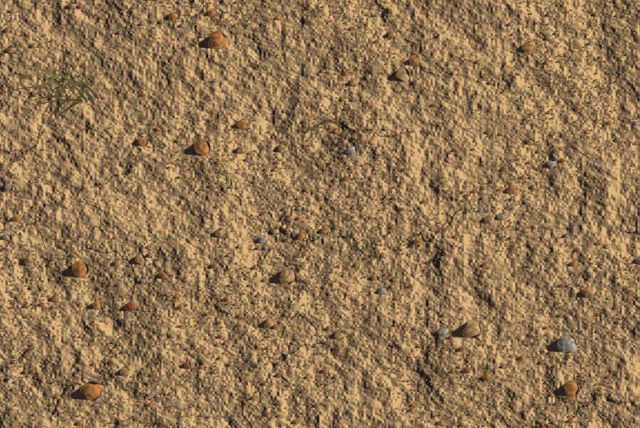
A WebGL 1 fragment shader for this texture:

```glsl
precision highp float;
uniform vec2 u_resolution;

#define LIGHT vec2(0.966, 0.259)
#define SHADOW vec3(0.12, 0.10, 0.10)
#define SUNLIT vec3(0.79, 0.64, 0.44)
#define GROUND_TONE 0.71
#define ROUGHNESS 1.1
#define CRACK_CELLS 5.5
#define CRACK_DEPTH 0.34
#define CLUMP_SCALE 6.0
#define SHADOW_LENGTH 1.8
#define GRASS_ROOT vec2(0.17, 0.79)

float hash(vec2 p) {
  vec3 q = fract(p.xyx * 0.1031);
  q += dot(q, q.yzx + 33.33);
  return fract((q.x + q.y) * q.z);
}

vec2 hash2(vec2 p) {
  return vec2(hash(p), hash(p + 71.7));
}

float noise(vec2 p) {
  vec2 i = floor(p), f = fract(p);
  f = f * f * (3.0 - 2.0 * f);
  return mix(mix(hash(i), hash(i + vec2(1, 0)), f.x),
             mix(hash(i + vec2(0, 1)), hash(i + vec2(1, 1)), f.x), f.y);
}

// Slope towards the sun, summed from broad swells to fine sand
float relief(vec2 p) {
  float sum = 0.0, scale = 9.0, weight = 0.2;
  for (int i = 0; i < 5; i++) {
    vec2 q = p * scale + float(i) * 19.3;
    sum += weight * (noise(q) - noise(q + LIGHT * 0.7));
    scale *= 2.15;
    weight = min(weight * 1.4, 0.6);
  }
  return sum;
}

// Thin broken lines between warped cells
float cracks(vec2 p) {
  vec2 warp = vec2(noise(p * 14.0), noise(p * 14.0 + 40.0));
  warp += 0.4 * vec2(noise(p * 45.0), noise(p * 45.0 + 9.0));
  vec2 g = p * CRACK_CELLS + warp * 0.5, id = floor(g);
  float nearest = 9.0, second = 9.0;
  for (int j = -1; j <= 1; j++)
    for (int i = -1; i <= 1; i++) {
      vec2 cell = id + vec2(i, j);
      float d = length(cell + hash2(cell + 5.0) - g);
      second = min(second, max(d, nearest));
      nearest = min(nearest, d);
    }
  float broken = smoothstep(0.4, 0.7, noise(p * 7.0 + 3.0));
  return broken * (1.0 - smoothstep(0.01, 0.065, second - nearest));
}

vec3 stoneTint(float pick) {
  vec3 tint = mix(vec3(0.70, 0.55, 0.37), vec3(0.72, 0.47, 0.26), smoothstep(0.4, 0.75, pick));
  tint = mix(tint, vec3(0.60, 0.30, 0.18), step(0.93, pick));
  return mix(vec3(0.62, 0.58, 0.52), tint, step(0.16, pick));
}

// One size class of clumped stones; radius is in cell units
void addStones(inout vec3 color, vec2 p, float cells, float radius, float chance) {
  vec2 g = p * cells, id = floor(g);
  float soft = 1.1 * cells / u_resolution.y, shade = 0.0, cover = 0.0;
  vec3 rock = SUNLIT;
  for (int j = -1; j <= 1; j++)
    for (int i = -1; i <= 1; i++) {
      vec2 cell = id + vec2(i, j);
      vec2 spot = hash2(cell + cells), kind = hash2(cell + cells * 3.0 + 37.0);
      vec2 center = cell + 0.2 + 0.6 * spot;
      float clump = smoothstep(0.25, 0.8, noise(center / cells * CLUMP_SCALE));
      if (hash(cell + cells * 2.0 + 11.0) > chance * (0.25 + 1.6 * clump)) continue;
      float r = radius * mix(0.5, 1.3, kind.x * kind.x);
      vec2 q = g - center;

      // Tapered shadow on the ground
      float reach = SHADOW_LENGTH * r;
      float t = clamp(-dot(q, LIGHT) / reach, 0.0, 1.0);
      float gloom = length(q + LIGHT * t * reach) - r * mix(0.95, 0.35, t);
      shade = max(shade, 1.0 - smoothstep(-soft, soft, gloom));

      // Uneven rounded outline
      float turn = spot.x * 6.28;
      vec2 s = mat2(cos(turn), sin(turn), -sin(turn), cos(turn)) * q;
      s.y *= 1.0 + 0.45 * spot.y;
      float a = atan(s.y, s.x + 0.0001);
      float bump = 0.12 * sin(3.0 * a + turn) + 0.07 * sin(5.0 * a + 9.0 * kind.y);
      float body = 1.0 - smoothstep(-soft, soft, length(s) - r * (1.0 + bump));
      float lit = 0.83 + 0.42 * dot(q, LIGHT) / r + 0.4 * (noise(p * 170.0) - 0.5);
      rock = mix(rock, stoneTint(kind.y) * lit, body);
      cover = max(cover, body);
    }
  color = mix(color, SHADOW, 0.9 * shade);
  color = mix(color, rock, cover);
}

// Sparse tuft leaning left
void addGrass(inout vec3 color, vec2 p) {
  float px = 1.0 / u_resolution.y;
  for (int i = 0; i < 22; i++) {
    vec2 h = hash2(vec2(i, 3.0)), k = hash2(vec2(i, 8.0));
    vec2 root = GRASS_ROOT + (h - 0.5) * vec2(0.13, 0.07);
    float angle = mix(1.9, 3.9, k.x), size = mix(0.03, 0.12, k.y * k.y);
    vec2 dir = vec2(cos(angle), sin(angle)), q = p - root;
    float t = clamp(dot(q, dir) / size, 0.0, 1.0);
    q -= vec2(-dir.y, dir.x) * 0.18 * size * t * t;
    float width = 0.0025 * (1.0 - 0.8 * t);
    float gloom = length(q + LIGHT * 0.012 - dir * t * size) - 1.6 * width;
    float blade = length(q - dir * t * size) - width;
    color = mix(color, SHADOW, 0.65 * (1.0 - smoothstep(-px, 2.0 * px, gloom)));
    vec3 green = mix(vec3(0.22, 0.22, 0.13), vec3(0.48, 0.46, 0.25), h.y);
    color = mix(color, green, 1.0 - smoothstep(-px, px, blade));
  }
}

void main() {
  vec2 p = gl_FragCoord.xy / u_resolution.y;
  float tone = GROUND_TONE + ROUGHNESS * relief(p);
  tone += 0.12 * (noise(p * 3.5) - 0.5) - CRACK_DEPTH * cracks(p);
  vec3 color = mix(SHADOW, SUNLIT, clamp(tone, 0.0, 1.15));
  addStones(color, p, 95.0, 0.22, 0.22);
  addStones(color, p, 44.0, 0.22, 0.20);
  addStones(color, p, 19.0, 0.18, 0.17);
  addGrass(color, p);
  addStones(color, p, 7.0, 0.13, 0.16);
  gl_FragColor = vec4(color, 1.0);
}
```
